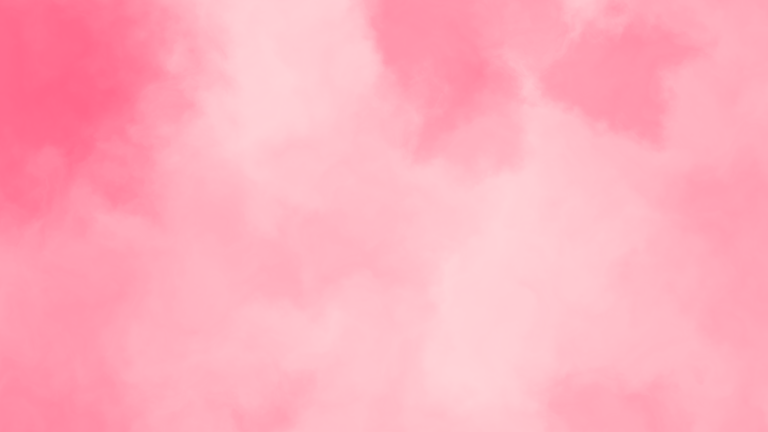
This background is drawn by a WebGL 1 fragment shader. Its source:

```glsl
precision highp float;
// Soft pink cloudscape: pale haze in the middle, deeper ragged clouds at the rim.

uniform vec2 u_resolution;

#define PALE_PINK vec3(1.0, 0.835, 0.85)
#define DEEP_PINK vec3(1.0, 0.33, 0.49)
#define WARP_AMOUNT 0.20
#define WARP_SCALE 3.5
#define RAGGED_EDGE 1.1
#define EDGE_SCALE 5.0
#define WISP_CONTRAST 0.36
#define WISP_SCALE 2.6
#define DETAIL_CONTRAST 0.30
#define LEFT_SHADE 0.36
#define RIGHT_SHADE 0.20
#define OCTAVES 6

float hash(vec2 cell) {
  return fract(sin(dot(cell, vec2(127.1, 311.7))) * 43758.5453);
}

float valueNoise(vec2 p) {
  vec2 cell = floor(p);
  vec2 f = fract(p);
  vec2 blend = f * f * f * (f * (f * 6.0 - 15.0) + 10.0);
  float bottom = mix(hash(cell), hash(cell + vec2(1.0, 0.0)), blend.x);
  float top = mix(hash(cell + vec2(0.0, 1.0)), hash(cell + 1.0), blend.x);
  return mix(bottom, top, blend.y);
}

// Layered noise around zero, each octave rotated to hide the grid.
float fbm(vec2 p) {
  mat2 turn = mat2(1.6, 1.2, -1.2, 1.6);
  float sum = 0.0;
  float weight = 0.5;
  p = turn * p;
  for (int i = 0; i < OCTAVES; i++) {
    sum += weight * (valueNoise(p) - 0.5);
    p = turn * p + 17.3;
    weight *= 0.52;
  }
  return sum;
}

// Elliptical cloud with a soft core; ragged pushes its rim in and out.
float puff(vec2 p, vec2 center, vec2 radii, float ragged) {
  return smoothstep(1.0, 0.3, length((p - center) / radii) + ragged);
}

// Lays one translucent layer of colour over another.
float layer(float depth, float amount) {
  return depth + amount * (1.0 - depth);
}

float cloudDepth(vec2 uv, float aspect) {
  vec2 offset = vec2(fbm(uv * WARP_SCALE), fbm(uv * WARP_SCALE + 41.7));
  vec2 p = uv + WARP_AMOUNT * offset;
  float ragged = RAGGED_EDGE * fbm(p * EDGE_SCALE * 0.5 + 9.1);
  float right = p.x - aspect;

  // Broad haze and faint wisps
  float depth = 0.03 + WISP_CONTRAST * max(fbm(p * WISP_SCALE * 0.5 + 3.0) + 0.15, 0.0);
  depth += LEFT_SHADE * smoothstep(0.85, 0.0, p.x + 0.3 * (p.y - 0.3));
  depth += RIGHT_SHADE * smoothstep(-0.7, 0.0, right);
  depth = layer(depth, 0.10 * puff(p, vec2(0.78, 0.42), vec2(0.28, 0.20), ragged));

  // Upper clouds: heavy left bank, hanging middle, small right one
  depth = layer(depth, 0.66 * puff(p, vec2(-0.05, 0.82), vec2(0.56, 0.44), 0.5 * ragged));
  depth = layer(depth, 0.36 * puff(p, vec2(0.30, 0.92), vec2(0.28, 0.46), 0.6 * ragged));
  depth = layer(depth, 0.40 * puff(p, vec2(1.02, 1.00), vec2(0.30, 0.38), 0.7 * ragged));
  depth = layer(depth, 0.16 * puff(p, vec2(1.10, 0.70), vec2(0.15, 0.18), ragged));
  depth = layer(depth, 0.34 * puff(p, vec2(aspect - 0.32, 0.83), vec2(0.25, 0.16), ragged));

  // Lower clouds: left corner, small mound, right corner
  depth = layer(depth, 0.24 * puff(p, vec2(0.10, 0.0), vec2(0.55, 0.22), ragged));
  depth = layer(depth, 0.24 * puff(p, vec2(0.65, 0.06), vec2(0.13, 0.13), ragged));
  depth = layer(depth, 0.22 * puff(p, vec2(aspect - 0.33, 0.02), vec2(0.20, 0.22), ragged));

  // Fine texture, stronger inside the clouds
  depth += DETAIL_CONTRAST * (0.2 + depth * (1.0 - depth)) * fbm(p * 5.0 + 23.0);
  return clamp(depth, 0.0, 1.0);
}

void main() {
  vec2 uv = gl_FragCoord.xy / u_resolution.y;
  float aspect = u_resolution.x / u_resolution.y;
  gl_FragColor = vec4(mix(PALE_PINK, DEEP_PINK, cloudDepth(uv, aspect)), 1.0);
}
```
